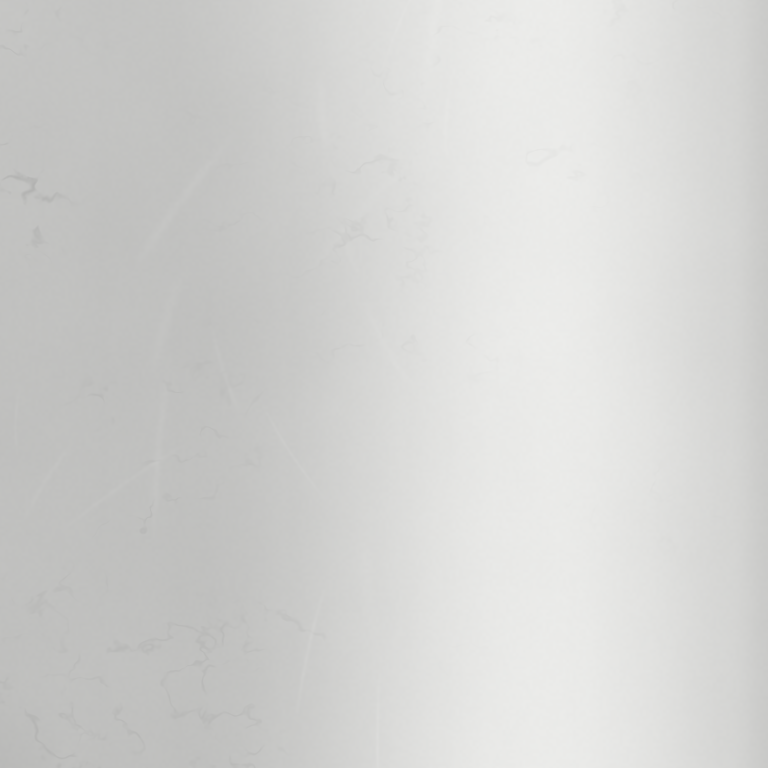
This texture is drawn by a WebGL 2 fragment shader. Its source:

```glsl
#version 300 es
precision highp float;
// Pale brushed sheet with a soft vertical sheen right of the centre.
// A smooth tone profile carries faint mottling, broken dark veins gathered
// in patches, pale straight scuffs, weak vertical bands and fine grain.

#define BASE_TONE 0.756
#define SHEEN_GAIN 0.164
#define SHEEN_CENTRE 0.72
#define VEIN_SCALE 17.0
#define VEIN_DEPTH 0.034
#define SCUFF_COUNT 18
#define SCUFF_GAIN 0.015
#define MOTTLE_GAIN 0.016
#define BAND_GAIN 0.004
#define GRAIN_GAIN 0.007
#define TINT vec3(1.0, 1.001, 0.993)

uniform vec2 u_resolution;
out vec4 fragColor;

float hash(vec2 cell, uint seed) {
  uvec2 q = uvec2(ivec2(cell));
  uint h = q.x * 1664525u + q.y * 22695477u + seed * 747796u;
  h = (h ^ (h >> 16)) * 73244475u;
  h = (h ^ (h >> 15)) * 73244475u;
  h ^= h >> 16;
  return float(h >> 8) / 16777216.0;
}

float valueNoise(vec2 p, uint seed) {
  vec2 i = floor(p), f = fract(p);
  f = f * f * (3.0 - 2.0 * f);
  float low = mix(hash(i, seed), hash(i + vec2(1, 0), seed), f.x);
  float high = mix(hash(i + vec2(0, 1), seed), hash(i + vec2(1, 1), seed), f.x);
  return mix(low, high, f.y);
}

float fbm(vec2 p, uint seed) {
  float sum = 0.0, gain = 0.533;
  for (int i = 0; i < 4; i++) {
    sum += gain * valueNoise(p, seed + uint(i));
    p = mat2(1.6, 1.2, -1.2, 1.6) * p + 7.3;
    gain *= 0.5;
  }
  return sum;
}

// Broad light: slow rise from the left, fall and dim rim at the right.
float sheen(vec2 uv) {
  float x = uv.x;
  float top = smoothstep(0.65, 1.0, uv.y);
  float rise = smoothstep(0.24 - 0.05 * top, SHEEN_CENTRE - 0.03 * top, x);
  float tone = BASE_TONE + SHEEN_GAIN * rise;
  tone -= 0.1 * smoothstep(SHEEN_CENTRE, 1.02, x);
  tone -= 0.035 * smoothstep(0.95, 1.01, x);
  tone += (1.0 - rise) * (0.018 * smoothstep(0.5, 1.0, uv.y) - 0.004);
  tone -= 0.02 * smoothstep(0.12, 0.0, length(uv * vec2(1.0, 0.9)));
  return tone;
}

// Thin broken contours of warped noise, kept only inside patches.
float veins(vec2 uv) {
  vec2 warp = vec2(fbm(uv * 9.0, 11u), fbm(uv * 9.0, 23u)) - 0.5;
  vec2 p = uv + 0.06 * warp;
  float contour = abs(fbm(p * VEIN_SCALE * vec2(1.0, 1.25), 37u) - 0.5);
  float line = 1.0 - smoothstep(0.0, 0.045, contour);
  float patches = smoothstep(0.54, 0.76, fbm(uv * 6.0, 53u));
  float stain = smoothstep(0.14, 0.0, length((p - vec2(0.035, 0.76)) * vec2(1.5, 1.0)));
  float broken = smoothstep(0.35, 0.7, fbm(uv * 45.0, 71u));
  return line * broken * (patches * mix(1.0, 0.4, uv.x) + 1.9 * stain);
}

// Pale straight marks with soft sides and tapered ends.
float scuffs(vec2 uv) {
  float sum = 0.0;
  for (int i = 0; i < SCUFF_COUNT; i++) {
    vec2 id = vec2(float(i), 3.0);
    vec2 centre = vec2(0.6 * hash(id, 1u), hash(id, 2u));
    float angle = mix(0.6, 2.2, hash(id, 3u));
    float halfLength = mix(0.05, 0.14, hash(id, 4u));
    float width = mix(0.002, 0.008, pow(hash(id, 5u), 2.0));
    vec2 axis = vec2(cos(angle), sin(angle));
    vec2 d = uv - centre;
    float along = dot(d, axis) / halfLength;
    float across = dot(d, vec2(-axis.y, axis.x)) + 0.006 * along * along;
    float taper = 1.0 - smoothstep(0.3, 1.0, abs(along));
    sum += taper * exp(-across * across / (width * width)) * mix(0.35, 1.0, hash(id, 6u));
  }
  return min(sum, 1.3);
}

void main() {
  vec2 uv = gl_FragCoord.xy / u_resolution;
  float tone = sheen(uv);
  tone += MOTTLE_GAIN * (fbm(uv * 7.0, 91u) - 0.5);
  tone += BAND_GAIN * (valueNoise(vec2(uv.x * 60.0, 0.5), 97u) - 0.5);
  tone += GRAIN_GAIN * (valueNoise(uv * 230.0, 101u) - 0.5);
  tone += SCUFF_GAIN * scuffs(uv) * mix(1.0, 0.4, smoothstep(0.4, 0.7, uv.x));
  tone -= VEIN_DEPTH * veins(uv);
  fragColor = vec4(clamp(tone * TINT, 0.0, 1.0), 1.0);
}
```
